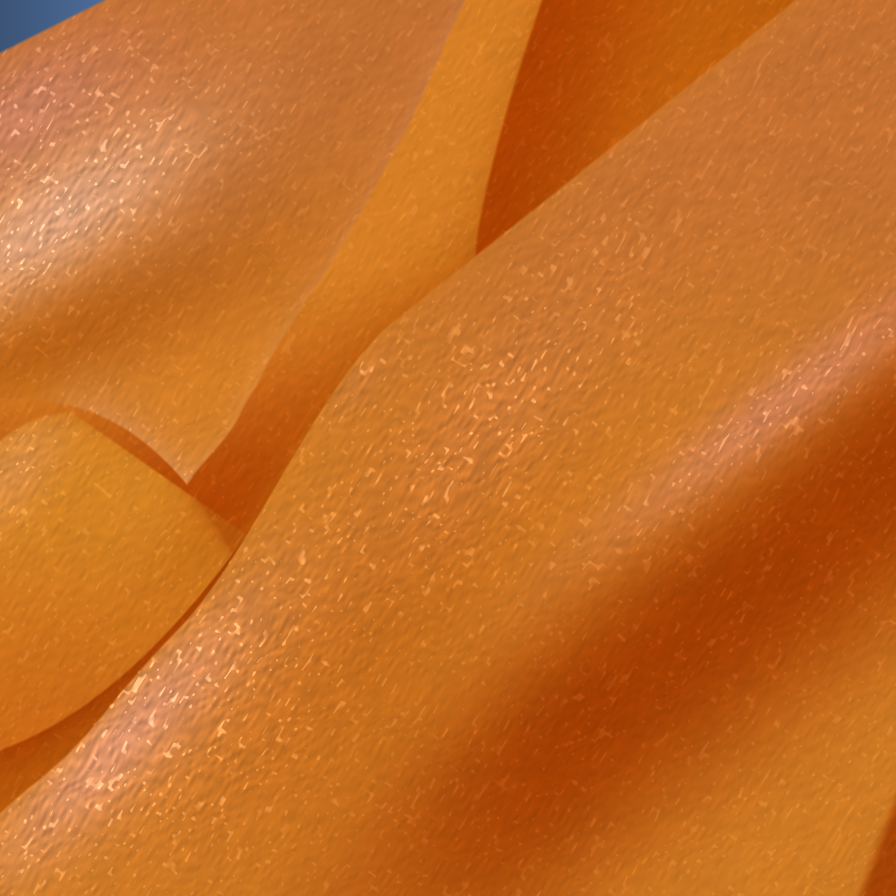
Give the GLSL for this texture, as a WebGL 2 fragment shader.

```glsl
#version 300 es
precision highp float;

#define SHADOW vec3(0.635, 0.24, 0.008)
#define DEEP vec3(0.725, 0.36, 0.05)
#define BODY vec3(0.765, 0.435, 0.19)
#define GLOW vec3(0.82, 0.485, 0.145)
#define SHEEN vec3(0.86, 0.61, 0.49)
#define SKY vec3(0.29, 0.41, 0.58)
#define GRAIN_SCALE vec2(115.0, 235.0)
#define GRAIN_ANGLE 1.0
#define GRAIN_DEPTH 0.10
#define SPARKLE 0.26
#define EDGE_SOFTNESS 0.0018

uniform vec2 u_resolution;
out vec4 fragColor;

float hash(vec2 p) {
    vec3 q = fract(vec3(p.xyx) * 0.1031);
    q += dot(q, q.yzx + 33.33);
    return fract((q.x + q.y) * q.z);
}

float noise(vec2 p) {
    vec2 i = floor(p), f = fract(p);
    f = f * f * (3.0 - 2.0 * f);
    vec2 e = vec2(1.0, 0.0);
    return mix(mix(hash(i), hash(i + e), f.x),
               mix(hash(i + e.yx), hash(i + e.xx), f.x), f.y);
}

vec2 turn(vec2 p, float a) {
    return vec2(cos(a) * p.x + sin(a) * p.y, cos(a) * p.y - sin(a) * p.x);
}

// Soft oriented ellipse of light or shade
float blob(vec2 p, vec2 centre, float angle, vec2 radii) {
    vec2 d = turn(p - centre, angle) / radii;
    return exp(-dot(d, d));
}

float cover(float d) {
    float w = EDGE_SOFTNESS + 0.7 / u_resolution.y;
    return smoothstep(-w, w, d);
}

// Falloff on the positive side of an edge
float falloff(float d, float width) { return exp(-max(d, 0.0) / width); }

// Fold outlines
float mainEdge(float x) {
    return 0.095 + 1.02 * x + 0.1 * smoothstep(0.2, 0.42, x)
         - 0.22 * max(x - 0.43, 0.0) - 0.014 * blob(vec2(x, 0.0), vec2(0.08, 0.0), 0.0, vec2(0.06));
}
float upperRight(float y) {
    return 0.52 - 0.545 * (1.0 - y) + 0.012 * (1.0 - smoothstep(0.85, 1.0, y)) * smoothstep(0.6, 0.75, y)
         - 0.018 * (1.0 - smoothstep(0.45, 0.53, y));
}
float upperBottom(float x) { return 0.555 - 0.095 * pow(x / 0.208, 2.6); }
float stripRight(float y) { return 0.531 + 0.074 * pow(max(y - 0.72, 0.0) / 0.28, 1.3); }
float flapTop(float x) { return 0.54 - 0.7 * max(x - 0.08, 0.0) - 5.0 * pow(max(0.08 - x, 0.0), 2.0); }
float flapBottom(float x) { return 0.163 + 0.35 * x + 1.9 * x * x; }

vec3 recess(vec2 p) {
    float lit = smoothstep(0.0, 0.2, p.x - stripRight(p.y));
    return mix(SHADOW * 1.06, DEEP * 1.03, lit);
}

vec3 strip(vec2 p, float toMain) {
    vec3 c = mix(SHADOW * 1.06, GLOW * 1.02, smoothstep(0.42, 0.7, p.y + 0.25 * (0.3 - p.x)));
    c = mix(c, DEEP, 0.65 * falloff(toMain, 0.035));
    return mix(c, DEEP, 0.4 * falloff(stripRight(p.y) - p.x, 0.018));
}

vec3 flap(vec2 p, inout float gloss) {
    vec3 c = mix(DEEP * 1.08, GLOW * vec3(1.0, 1.02, 0.7), smoothstep(0.16, 0.46, p.y));
    gloss = 0.5 * blob(p, vec2(0.015, 0.475), 0.9, vec2(0.08, 0.04)) + 0.15;
    c = mix(c, SHEEN, gloss * 0.6);
    return mix(c, DEEP, 0.45 * blob(p, vec2(0.25, 0.42), 0.8, vec2(0.1, 0.05)));
}

vec3 upperFold(vec2 p, float toRight, float toBottom, inout float gloss) {
    vec3 c = mix(GLOW, BODY, smoothstep(0.55, 0.95, p.y));
    c = mix(c, DEEP * 0.97, 0.9 * blob(p, vec2(0.09, 0.64), 0.4, vec2(0.21, 0.06)));
    c = mix(c, BODY * 0.92, 0.6 * blob(p, vec2(0.26, 0.8), 0.9, vec2(0.2, 0.07)));
    float band = blob(p, vec2(0.06, 0.755), 0.57, vec2(0.2, 0.066));
    float haze = blob(p, vec2(0.02, 0.87), 0.5, vec2(0.15, 0.07));
    float rim = falloff(toBottom, 0.03) * smoothstep(0.03, 0.12, p.x);
    float lip = falloff(toRight, 0.012);
    gloss = clamp(band + 0.6 * haze + 0.35 * rim + 0.1, 0.0, 1.0);
    c = mix(c, SHEEN * vec3(0.92, 0.85, 0.92), 0.65 * haze);
    c = mix(c, SHEEN * vec3(1.03, 1.07, 1.04), 0.92 * band);
    return mix(c, SHEEN, 0.35 * rim + 0.2 * lip);
}

vec3 mainFold(vec2 p, float depth, inout float gloss) {
    vec3 c = mix(GLOW * 0.98, BODY, smoothstep(0.45, 0.85, p.y));
    // Dark valley below the long ridge
    float v = p.y - (0.485 - 0.83 * (1.0 - p.x));
    float valley = exp(-pow(abs(v) / (v > 0.0 ? 0.14 : 0.185), 2.4)) * smoothstep(0.2, 0.65, p.x);
    c = mix(c, DEEP, 0.5 * blob(p, vec2(0.42, 0.3), 0.9, vec2(0.35, 0.12)));
    c = mix(c, SHADOW, valley);
    // Sheen on the ridge, the crown and the near shoulder
    float ridge = blob(p, vec2(0.88, 0.555), 0.65, vec2(0.25, 0.036));
    float crown = blob(p, vec2(0.55, 0.53), 0.85, vec2(0.2, 0.08))
                + 0.7 * blob(p, vec2(0.397, 0.573), 0.8, vec2(0.05, 0.025));
    float shoulder = blob(p, vec2(0.13, 0.175), 0.8, vec2(0.2, 0.055));
    float flank = blob(p, vec2(0.25, 0.2), 0.9, vec2(0.2, 0.1));
    gloss = clamp(0.5 * ridge + 0.7 * crown + shoulder + 0.6 * flank + 0.15, 0.0, 1.0);
    c = mix(c, SHEEN * vec3(0.98, 0.88, 0.84), 0.68 * ridge + 0.28 * crown + 0.15 * flank);
    c = mix(c, SHEEN * vec3(1.03, 0.98, 0.95), 0.85 * shoulder);
    c = mix(c, GLOW, 0.4 * falloff(depth, 0.02));
    return mix(c, SHADOW, 0.9 * smoothstep(-0.006, 0.012, p.x - 0.957 - 0.374 * p.y));
}

void main() {
    vec2 p = gl_FragCoord.xy / u_resolution;
    float above = p.y - mainEdge(p.x);
    float toRight = upperRight(p.y) - p.x;
    float toBottom = p.y - upperBottom(p.x);
    float toFlap = min(flapTop(p.x) - p.y, p.y - flapBottom(p.x));
    float gloss = 0.08, layerGloss = 0.0;

    // Layers from back to front
    vec3 color = mix(recess(p), strip(p, above), cover(stripRight(p.y) - p.x));
    float gap = flapBottom(p.x) - p.y;
    color = mix(color, mix(DEEP, SHADOW, falloff(gap, 0.035)), cover(min(gap, 0.28 - p.x)));

    float mask = cover(toFlap);
    vec3 layer = flap(p, layerGloss);
    layer = mix(layer, SHADOW, 0.55 * falloff(-toBottom, 0.012));
    color = mix(color, layer, mask);
    gloss = mix(gloss, layerGloss, mask);

    mask = cover(min(toRight, toBottom));
    color = mix(color, upperFold(p, toRight, toBottom, layerGloss), mask);
    gloss = mix(gloss, layerGloss, mask);

    mask = cover(-above);
    color = mix(color, mainFold(p, -above, layerGloss), mask);
    gloss = mix(gloss, layerGloss, mask);

    // Embossed grain, tiny glints and broad mottling
    vec2 g = turn(p, GRAIN_ANGLE) * GRAIN_SCALE + 1.2 * noise(p * 28.0);
    float relief = noise(g) - noise(g + vec2(0.3, 0.7)) + 0.5 * (noise(g * 0.5 + 7.0) - 0.5);
    float glint = smoothstep(0.74, 0.98, noise(g * vec2(1.3, 1.0) + 19.0));
    color *= 1.0 + GRAIN_DEPTH * relief * (0.45 + 1.5 * gloss);
    color += SPARKLE * glint * (0.08 + gloss) * vec3(1.0, 0.92, 0.8);
    color *= 0.98 + 0.025 * noise(p * 14.0) + 0.02 * noise(p * 42.0);

    color = mix(color, SKY * (0.8 + 2.0 * p.x), cover(p.y - 0.941 - 0.504 * p.x));
    fragColor = vec4(clamp(color, 0.0, 1.0), 1.0);
}
```
